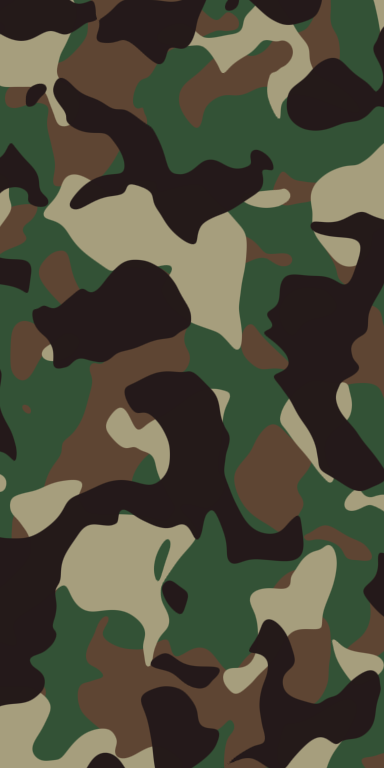
Give the GLSL for this pattern, as a WebGL 2 fragment shader.

```glsl
#version 300 es
precision highp float;
// Woodland camouflage: flat brown, tan and black patches laid over green.
// Each layer is a warped two-octave gradient noise field, cut at a level
// that sets its share of the cloth, with edges smoothed over one pixel.

uniform vec2 u_resolution;
out vec4 fragColor;

const float TAU = 6.28319;
const vec3 GREEN = vec3(0.20, 0.32, 0.21);
const vec3 BROWN = vec3(0.37, 0.27, 0.20);
const vec3 TAN   = vec3(0.65, 0.62, 0.49);
const vec3 BLACK = vec3(0.14, 0.10, 0.10);

float hash(vec2 p) {
    return fract(sin(dot(p, vec2(127.1, 311.7))) * 43758.5453);
}

mat2 rotation(float angle) {
    float c = cos(angle), s = sin(angle);
    return mat2(c, s, -s, c);
}

// Slope contribution of one lattice corner
float corner(vec2 cell, vec2 offset) {
    float angle = TAU * hash(cell);
    return dot(vec2(cos(angle), sin(angle)), offset);
}

float gradientNoise(vec2 p) {
    vec2 i = floor(p), f = fract(p);
    vec2 u = f * f * f * (f * (f * 6.0 - 15.0) + 10.0);
    vec2 x = vec2(1.0, 0.0), y = vec2(0.0, 1.0);
    float low  = mix(corner(i, f), corner(i + x, f - x), u.x);
    float high = mix(corner(i + y, f - y), corner(i + 1.0, f - 1.0), u.x);
    return mix(low, high, u.y);
}

// Bends coordinates so that the patches get necks and curls
vec2 warp(vec2 p, float amount, vec2 seed) {
    vec2 q = p * 5.0 + seed;
    return p + amount * vec2(gradientNoise(q), gradientNoise(q + 37.0));
}

// Broad patches plus rounded lobes along the outline
float patchField(vec2 p, vec2 frequency, float tilt, vec2 seed) {
    vec2 q = rotation(tilt) * warp(p, 0.11, seed) * frequency + seed;
    vec2 lobes = rotation(0.9) * q * 2.1 + 17.0;
    return gradientNoise(q) + 0.42 * gradientNoise(lobes);
}

// Paints a colour where the field rises above the level
vec3 paint(vec3 under, vec3 colour, float field, float level) {
    float edge = 0.7 * fwidth(field) + 1e-5;
    return mix(under, colour, smoothstep(-edge, edge, field - level));
}

void main() {
    // One unit is the canvas width
    vec2 p = gl_FragCoord.xy / u_resolution.x;

    float brownField = patchField(p, vec2(4.6, 4.0), 0.5, vec2(11.3, 47.9));
    float tanField   = patchField(p, vec2(4.5, 3.5), 0.3, vec2(63.7, 21.4));
    float blackField = patchField(p, vec2(4.0, 4.3), 0.4, vec2(29.1, 83.6));

    vec3 colour = GREEN;
    colour = paint(colour, BROWN, brownField, 0.10);
    colour = paint(colour, TAN, tanField, 0.13);
    colour = paint(colour, BLACK, blackField, 0.09);
    fragColor = vec4(colour, 1.0);
}
```
